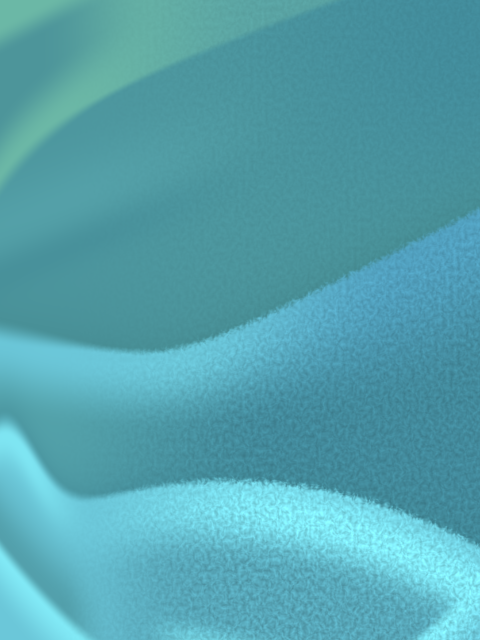
Reproduce this background procedurally as a WebGL 2 fragment shader.

```glsl
#version 300 es
precision highp float;

uniform vec2 u_resolution;
out vec4 fragColor;

// Palette
const vec3 MINT = vec3(0.42, 0.72, 0.65);
const vec3 SLATE = vec3(0.29, 0.57, 0.60);
const vec3 TEAL = vec3(0.30, 0.59, 0.62);
const vec3 PALE_TEAL = vec3(0.33, 0.63, 0.66);
const vec3 DEEP = vec3(0.25, 0.53, 0.58);
const vec3 BLUE = vec3(0.32, 0.63, 0.75);
const vec3 SKY = vec3(0.42, 0.78, 0.85);
const vec3 SHINE = vec3(0.51, 0.92, 0.97);

// Tuning
const float GRAIN_SCALE = 125.0;
const float GRAIN_STRENGTH = 0.14;
const float EDGE_SHARP = 0.007;
const float EDGE_BLURRED = 0.020;
const float EDGE_RAGGED = 0.006;

vec2 gradientAt(vec2 cell) {
    float h = fract(sin(dot(cell, vec2(127.1, 311.7))) * 43758.55);
    return vec2(cos(h * 6.2832), sin(h * 6.2832));
}

float gradientNoise(vec2 p) {
    vec2 i = floor(p), f = p - i;
    vec2 u = f * f * f * (f * (f * 6.0 - 15.0) + 10.0);
    vec2 e = vec2(1.0, 0.0);
    float a = dot(gradientAt(i), f);
    float b = dot(gradientAt(i + e.xy), f - e.xy);
    float c = dot(gradientAt(i + e.yx), f - e.yx);
    float d = dot(gradientAt(i + e.xx), f - e.xx);
    return mix(mix(a, b, u.x), mix(c, d, u.x), u.y);
}

float bump(float x, float center, float width) {
    float t = (x - center) / width;
    return exp(-t * t);
}

// Fold outlines: height as a function of x
float mintEdge(float x) { return 0.707 + 0.275 * x + 0.10 * (1.0 - exp(-x / 0.13)); }
float middleEdge(float x) {
    float t = x - 0.35;
    return 0.42 + 0.11 * t + 0.275 * sqrt(t * t + 0.0144);
}
float lowerEdge(float x) {
    float t = x - 0.48;
    return 0.249 - 0.38 * t * t + 0.178 * bump(x, 0.0, 0.10);
}
float cornerEdge(float x) { return 0.147 - 0.95 * x + 0.9 * x * x; }

// Shading of each fold, d being the distance from its outline
vec3 mintFold(vec2 p, float d) {
    float crease = p.y - 0.928 - 0.38 * p.x;
    float hollow = smoothstep(0.015, 0.11, d) * (1.0 - smoothstep(0.08, 0.34, p.x));
    vec3 color = mix(MINT, vec3(0.35, 0.64, 0.64), smoothstep(0.10, 0.60, p.x));
    color = mix(color, SLATE, 0.9 * hollow);
    return mix(color, MINT, smoothstep(-0.015, 0.03, crease) * (1.0 - smoothstep(0.15, 0.45, p.x)));
}

vec3 upperFold(vec2 p, float d) {
    vec3 color = mix(TEAL, vec3(0.26, 0.55, 0.61), smoothstep(0.3, 1.0, p.x) * smoothstep(0.5, 0.95, p.y));
    float fade = 1.0 - smoothstep(0.15, 0.65, p.x);
    float ridge = p.y - 0.62 - 0.30 * p.x;
    color = mix(color, PALE_TEAL, fade * bump(ridge, 0.02, 0.07));
    color = mix(color, DEEP, 0.45 * fade * bump(ridge, -0.05, 0.035));
    return mix(color, vec3(0.27, 0.545, 0.57), 0.8 * exp(-max(d, 0.0) / 0.05));
}

vec3 middleFold(vec2 p, float d) {
    vec3 lit = mix(SKY, BLUE, smoothstep(0.35, 0.85, p.x));
    vec3 shade = mix(vec3(0.33, 0.64, 0.67), vec3(0.26, 0.54, 0.61), smoothstep(0.05, 0.6, p.x));
    float reach = mix(0.13, 0.27, smoothstep(0.3, 1.0, p.x));
    vec3 color = mix(lit, shade, smoothstep(0.02, reach, d));
    float above = max(p.y - lowerEdge(p.x), 0.0);
    return mix(color, DEEP, 0.6 * exp(-above / 0.035));
}

vec3 lowerFold(vec2 p, float d) {
    float right = smoothstep(0.15, 0.65, p.x);
    vec3 color = mix(SKY, vec3(0.34, 0.65, 0.72), smoothstep(0.04, 0.13, d) * smoothstep(0.08, 0.40, p.x));
    color = mix(color, SHINE, right * bump(d, 0.015 + 0.055 * p.x, 0.05));
    color = mix(color, SHINE, 0.85 * (1.0 - smoothstep(0.05, 0.20, p.x)) * bump(d, 0.025, 0.04));
    color = mix(color, SHINE, 0.65 * bump(p.y, 0.06 - 0.16 * p.x, 0.025) * smoothstep(0.28, 0.42, p.x));
    float corner = p.y - cornerEdge(p.x);
    float shadow = bump(corner, 0.015, 0.075) * (1.0 - smoothstep(0.13, 0.24, p.x));
    return mix(color, vec3(0.30, 0.59, 0.63), 0.8 * shadow);
}

void main() {
    vec2 p = gl_FragCoord.xy / u_resolution;
    vec2 q = vec2(p.x, p.y * u_resolution.y / u_resolution.x);

    // Leathery relief, in focus towards the right
    vec2 g = q * GRAIN_SCALE;
    g += 0.6 * vec2(gradientNoise(g * 0.4), gradientNoise(g * 0.4 + 19.0));
    float grain = gradientNoise(g * vec2(1.0, 0.8)) + 0.5 * gradientNoise(g * 1.7 + 7.0);
    float focus = smoothstep(0.08, 0.55, p.x);
    float blur = mix(EDGE_BLURRED, EDGE_SHARP, smoothstep(0.0, 0.25, p.x));
    float ragged = EDGE_RAGGED * focus * grain;

    // Layers from back to front
    float mintD = p.y - mintEdge(p.x);
    float middleD = middleEdge(p.x) - p.y;
    float lowerD = lowerEdge(p.x) - p.y;
    float cornerD = cornerEdge(p.x) - p.y;
    vec3 color = mix(upperFold(p, -middleD), mintFold(p, mintD), smoothstep(-blur, blur, mintD));
    color = mix(color, middleFold(p, middleD), smoothstep(-blur, blur, middleD + ragged));
    color = mix(color, lowerFold(p, lowerD), smoothstep(-blur, blur, lowerD + ragged));
    vec3 cornerColor = mix(SHINE, SKY, smoothstep(0.0, 0.10, cornerD));
    color = mix(color, cornerColor, smoothstep(-0.015, 0.015, cornerD));

    float relief = mix(0.35, 1.0, smoothstep(-0.03, 0.06, middleD)) + 0.4 * smoothstep(0.0, 0.05, lowerD);
    color *= 1.0 + GRAIN_STRENGTH * focus * relief * grain;
    fragColor = vec4(color, 1.0);
}
```
